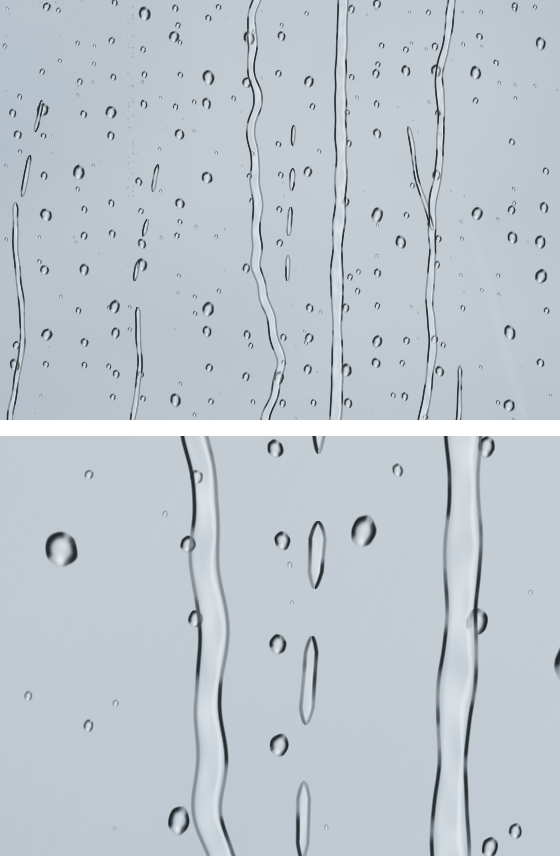
Top: the whole. Bottom: its middle third, enlarged.
Reproduce this texture procedurally as a Shadertoy shader.

```glsl
// Rain on a pale grey window: scattered droplets, broken trails and long winding rivulets.

const vec3 SKY_DIM = vec3(0.685, 0.735, 0.775);
const vec3 SKY_BRIGHT = vec3(0.79, 0.82, 0.845);
const vec3 INK = vec3(0.13, 0.15, 0.16);
const vec3 SHADE = vec3(0.50, 0.54, 0.57);
const vec3 GLINT = vec3(0.91, 0.935, 0.95);
const float EDGE_WIDTH = 0.0026;
const float DROP_STRETCH = 1.22;

const int STREAMS = 10;
// x at bottom, x at top, lowest y, highest y
const vec4 PATHS[STREAMS] = vec4[STREAMS](
    vec4(0.635, 0.625, -0.10, 1.10), vec4(0.797, 0.818, -0.10, 1.10),
    vec4(1.000, 1.080, -0.10, 1.10), vec4(0.035, 0.045, -0.10, 0.52),
    vec4(0.312, 0.328, -0.10, 0.27), vec4(1.028, 0.972, 0.45, 0.70),
    vec4(1.088, 1.096, -0.10, 0.13), vec4(0.055, 0.112, 0.53, 0.84),
    vec4(0.320, 0.385, 0.33, 0.65), vec4(0.682, 0.702, 0.33, 0.76));
// half width, sideways wander, number of dashes
const vec3 SHAPES[STREAMS] = vec3[STREAMS](
    vec3(0.0105, 0.075, 1.0), vec3(0.0135, 0.010, 1.0),
    vec3(0.0090, 0.030, 1.0), vec3(0.0065, 0.025, 1.0),
    vec3(0.0060, 0.025, 1.0), vec3(0.0050, 0.018, 1.0),
    vec3(0.0055, 0.015, 1.0), vec3(0.0055, 0.010, 2.0),
    vec3(0.0052, 0.008, 3.0), vec3(0.0055, 0.008, 4.0));

float hash(vec2 p) {
    p = fract(p * vec2(0.1031, 0.1137));
    p += dot(p, p.yx + 33.33);
    return fract((p.x + p.y) * p.x * 17.31 + p.y * 43.7);
}

float corner(vec2 cell, vec2 offset) {
    float a = 6.2832 * hash(cell + 71.0);
    return dot(vec2(cos(a), sin(a)), offset);
}

// Gradient noise, about -0.7 to 0.7
float noise(vec2 p) {
    vec2 i = floor(p), f = fract(p), e = vec2(1.0, 0.0);
    vec2 s = f * f * f * (f * (f * 6.0 - 15.0) + 10.0);
    return mix(mix(corner(i, f), corner(i + e.xy, f - e.xy), s.x),
               mix(corner(i + e.yx, f - e.yx), corner(i + e.xx, f - e.xx), s.x), s.y);
}

vec3 pane(vec2 p) {
    float glow = 0.88 - 0.75 * length((p - vec2(0.80, 0.62)) * vec2(0.9, 0.8));
    glow += 0.22 * noise(p * 2.3 + 4.0) + 0.05 * noise(p * 9.0);
    glow += 0.04 * noise(vec2(p.x - 0.5 * p.y, p.x * 0.5 + p.y) * vec2(140.0, 9.0));
    float streak = abs(p.x - 1.25 + 0.28 * p.y);
    glow += 0.16 * smoothstep(0.022, 0.0, streak) * smoothstep(0.75, 0.1, p.y);
    vec3 tint = vec3(0.008, 0.0, -0.008) * noise(p * 1.7 + 20.0);
    return mix(SKY_DIM, SKY_BRIGHT, clamp(glow, 0.0, 1.0)) + tint;
}

// One grid of lens-like drops, loosely lined up in columns
vec3 drops(vec3 color, vec2 p, float size, float density, vec2 radii, float seed, float px) {
    vec2 id = floor(p / size);
    if (hash(id + seed) > density) return color;
    float column = hash(vec2(id.x, seed + 3.0)) - 0.5;
    vec2 jitter = vec2(column * 0.35 + 0.2 * (hash(id + seed + 11.0) - 0.5),
                       0.5 * (hash(id + seed + 23.0) - 0.5));
    float big = hash(id + seed + 37.0);
    float radius = mix(radii.x, radii.y, big * big);
    vec2 q = (p - (id + 0.5 + jitter) * size) / radius;
    q.x += 0.25 * (hash(id + seed + 51.0) - 0.5) * q.y;
    q.y /= DROP_STRETCH + 0.3 * (hash(id + seed + 67.0) - 0.5);
    float r = length(q) + 0.12 * noise(q * 1.3 + id * 5.0);
    vec2 dir = q / max(length(q), 0.001);
    float soft = max(0.09, 0.9 * px / radius);
    float cover = smoothstep(1.0 + soft, 1.0 - soft, r);

    float facing = max(dot(dir, vec2(-0.80, 0.60)), 0.9 * dot(dir, vec2(0.93, -0.36)));
    facing += 0.35 * noise(dir * 1.6 + id * 3.0);
    float rim = smoothstep(0.45, 0.85, r);
    vec3 lens = mix(color * 1.03, SHADE, 0.65 * smoothstep(0.15, 0.8, r));
    lens = mix(lens, INK, rim * smoothstep(0.15, 0.7, facing) * smoothstep(0.001, 0.006, radius));
    vec2 low = q - vec2(-0.10, -0.62), high = q - vec2(0.15, 0.30);
    lens = mix(lens, GLINT, 0.95 * exp(-6.0 * dot(low, low)));
    lens = mix(lens, GLINT, 0.50 * exp(-9.0 * dot(high, high)));
    return mix(color, lens, cover);
}

float streamX(float y, int i) {
    vec4 path = PATHS[i];
    float seed = float(i) * 7.3 + 1.7;
    float wander = noise(vec2(y * 4.2, seed)) + 0.25 * noise(vec2(y * 13.0, seed + 40.0));
    return mix(path.x, path.y, (y - path.z) / (path.w - path.z)) + SHAPES[i].y * wander;
}

vec3 stream(vec3 color, vec2 p, int i, float px) {
    vec4 path = PATHS[i];
    vec3 shape = SHAPES[i];
    float seed = float(i) * 9.1 + 0.6, span = path.w - path.z;
    float t = (p.y - path.z) / span * shape.z;
    if (t < 0.0 || t > shape.z) return color;

    // Rounded ends and uneven width
    float fill = shape.z > 1.5 ? 0.35 + 0.35 * hash(vec2(floor(t), seed)) : 1.0;
    float toEnd = min(fract(t), fill - fract(t)) * span / shape.z;
    if (toEnd < 0.0) return color;
    float width = shape.x * sqrt(clamp(toEnd / (2.5 * shape.x), 0.0, 1.0));
    width *= 1.0 + 0.35 * noise(vec2(p.y * 16.0, seed));
    float x = streamX(p.y, i);
    float slope = (streamX(p.y + 0.004, i) - x) / 0.004;
    float across = (p.x - x) * inversesqrt(1.0 + slope * slope);
    float u = across / max(width, 0.0005), edge = abs(across) - width;

    // Clear body with soft ridges, a bright inner line and broken dark borders
    float ripple = noise(vec2(u * 0.9 + seed, p.y * 30.0));
    vec3 body = mix(color, GLINT, clamp(0.30 + 0.5 * ripple, 0.0, 0.8));
    body = mix(body, SHADE, 0.35 * smoothstep(0.45, 1.0, abs(u)));
    body = mix(body, GLINT, 0.6 * smoothstep(0.25, 0.0, abs(u - 0.55 + 0.3 * ripple)));
    color = mix(color, body, smoothstep(px, -px, edge));
    float bias = u < 0.0 ? 0.14 : -0.10;
    float broken = noise(vec2(p.y * 11.0, seed + sign(u) * 3.0))
                 + 0.5 * noise(vec2(p.y * 45.0, seed + sign(u) * 5.0));
    float dark = 0.30 + 0.65 * smoothstep(-0.08, 0.22, broken + bias);
    float line = smoothstep(EDGE_WIDTH * 0.7 + 0.6 * px, EDGE_WIDTH * 0.2, abs(edge + 0.001));
    return mix(color, INK, line * dark);
}

void mainImage(out vec4 fragColor, in vec2 fragCoord) {
    float px = 1.0 / iResolution.y;
    vec2 p = fragCoord * px;
    vec3 color = pane(p);

    // Fine speckled trail, small beads, then full drops
    float trail = 0.5 * step(abs(p.x - 0.312), 0.010) * step(0.5, p.y);
    color = drops(color, p, 0.010, trail, vec2(0.0012, 0.0024), 5.0, px);
    color = drops(color, p + 0.013, 0.042, 0.13, vec2(0.0030, 0.0060), 19.0, px);
    color = drops(color, p, 0.078, 0.62, vec2(0.0060, 0.0138), 83.0, px);

    for (int i = STREAMS - 1; i >= 0; i--) color = stream(color, p, i, px);
    fragColor = vec4(color, 1.0);
}
```
